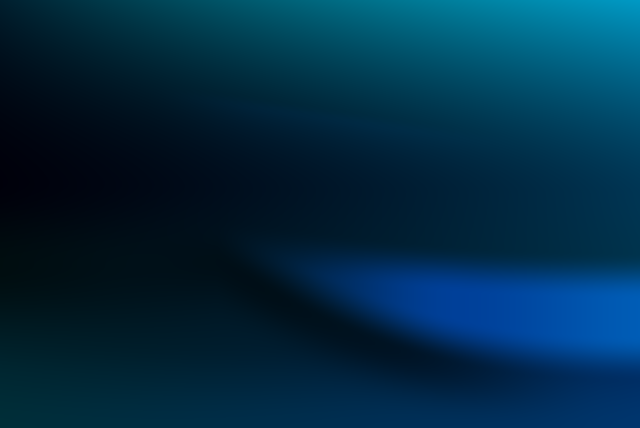
A WebGL 1 fragment shader for this background:

```glsl
precision highp float;
// Dark teal backdrop with a cyan corner glow and a curved blue beam of light.

uniform vec2 u_resolution;

// Smooth horizontal blend passing through three colours.
vec3 ramp(vec3 left, vec3 middle, vec3 right, float x) {
  vec3 control = 2.0 * middle - 0.5 * (left + right);
  return mix(mix(left, control, x), mix(control, right, x), x);
}

// Vertical blend of horizontal ramps, brightest in the upper right.
vec3 backdrop(vec2 p) {
  vec3 floorGlow = ramp(vec3(0.0, 0.18, 0.22), vec3(0.0, 0.18, 0.31), vec3(0.0, 0.21, 0.43), p.x);
  vec3 lowBand = ramp(vec3(0.0, 0.14, 0.18), vec3(0.0, 0.12, 0.21), vec3(0.0, 0.16, 0.37), p.x);
  vec3 greenBand = ramp(vec3(0.0, 0.05, 0.06), vec3(0.0, 0.10, 0.16), vec3(0.0, 0.20, 0.30), p.x);
  vec3 darkBand = ramp(vec3(0.0, 0.0, 0.04), vec3(0.0, 0.08, 0.15), vec3(0.0, 0.21, 0.33), p.x);
  vec3 topGlow = ramp(vec3(0.0, 0.12, 0.18), vec3(0.0, 0.41, 0.50), vec3(0.0, 0.60, 0.77), p.x);

  vec3 color = mix(floorGlow, lowBand, smoothstep(0.0, 0.2, p.y));
  color = mix(color, greenBand, smoothstep(0.12, 0.38, p.y));
  color = mix(color, darkBand, smoothstep(0.38, 0.58, p.y));
  float rise = clamp((p.y - 0.55) / 0.45, 0.0, 1.0);
  return mix(color, topGlow, pow(rise, mix(2.0, 1.5, p.x)));
}

// Faint blue streak falling gently to the right.
float streak(vec2 p) {
  float below = 0.77 - 0.22 * (p.x - 0.33) - p.y;
  float span = smoothstep(0.22, 0.42, p.x) * (1.0 - smoothstep(0.55, 0.85, p.x));
  return span * smoothstep(-0.02, 0.015, below) * exp(-max(below, 0.0) * 16.0);
}

void main() {
  vec2 p = gl_FragCoord.xy / u_resolution;
  vec3 color = backdrop(p) + vec3(0.0, 0.012, 0.04) * streak(p);

  // Curved edges of the beam, meeting at its left tip.
  float remaining = 1.0 - clamp((p.x - 0.34) / 0.66, 0.0, 1.0);
  float upperEdge = 0.445 - 0.085 * (1.0 - remaining * remaining);
  float lowerEdge = 0.445 - 0.29 * (1.0 - pow(remaining, 2.3));

  // Shadow hugging the underside.
  float under = (p.y - lowerEdge + 0.06) / 0.075;
  float shadowSpan = smoothstep(0.15, 0.45, p.x) * (1.0 - smoothstep(0.6, 0.95, p.x));
  color *= 1.0 - 0.4 * shadowSpan * exp(-under * under);

  // Beam brightening to the right.
  float beam = smoothstep(-0.05, 0.06, p.y - lowerEdge)
             * (1.0 - smoothstep(-0.06, 0.05, p.y - upperEdge))
             * smoothstep(0.28, 0.52, p.x);
  vec3 beamColor = mix(vec3(0.0, 0.14, 0.27), vec3(0.0, 0.25, 0.60), smoothstep(0.42, 0.72, p.x));
  beamColor = mix(beamColor, vec3(0.0, 0.37, 0.72), smoothstep(0.7, 1.05, p.x));
  color = mix(color, beamColor, beam);

  gl_FragColor = vec4(clamp(color, 0.0, 1.0), 1.0);
}
```
